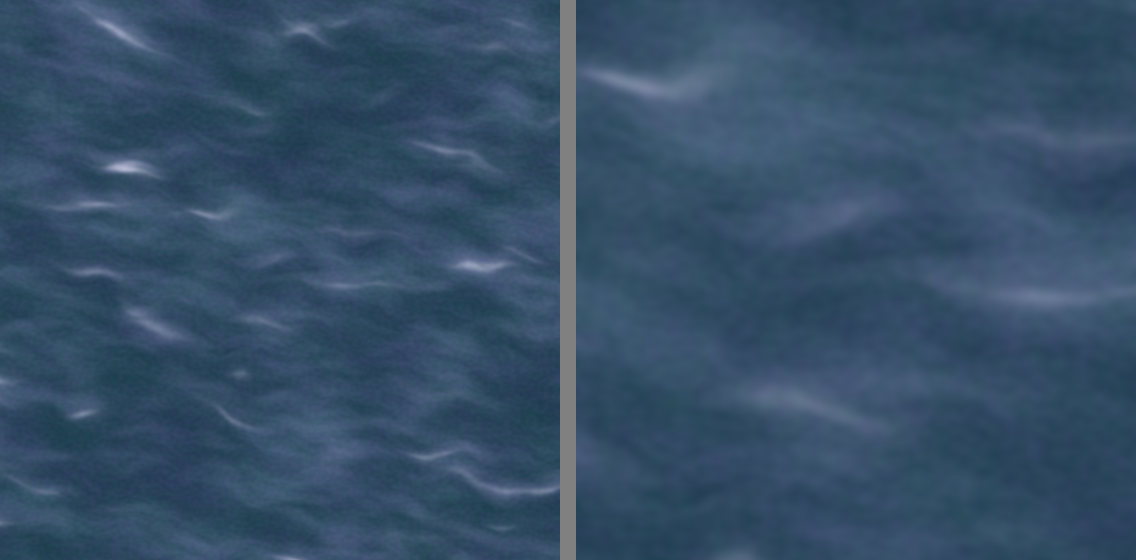
Left: the whole. Right: its middle third, enlarged.
This texture is drawn by a WebGL 1 fragment shader. Its source:

```glsl
precision highp float;

uniform vec2 u_resolution;

const vec3 MID_WATER = vec3(0.180, 0.284, 0.378);
const vec3 TONE_RANGE = vec3(0.070, 0.064, 0.078);
const vec3 VIOLET_TINT = vec3(0.018, -0.007, 0.018);
const vec3 SHEEN = vec3(0.44, 0.49, 0.63);
const vec3 FOAM = vec3(0.76, 0.77, 0.86);
const float WIND_ANGLE = -0.24;

vec2 hash2(vec2 p) {
  vec3 q = fract(vec3(p.xyx) * vec3(0.1031, 0.1030, 0.0973));
  q += dot(q, q.yzx + 33.33);
  return fract((q.xx + q.yz) * q.zy);
}

vec2 rotate(vec2 p, float angle) {
  float c = cos(angle);
  float s = sin(angle);
  return vec2(c * p.x + s * p.y, c * p.y - s * p.x);
}

float cornerSlope(vec2 cell, vec2 offset) {
  float angle = 6.2832 * hash2(cell + 57.0).x;
  return dot(vec2(cos(angle), sin(angle)), offset);
}

float gradientNoise(vec2 p) {
  vec2 i = floor(p);
  vec2 f = p - i;
  vec2 u = f * f * f * (f * (f * 6.0 - 15.0) + 10.0);
  vec2 e = vec2(1.0, 0.0);
  float low = mix(cornerSlope(i, f), cornerSlope(i + e, f - e), u.x);
  float high = mix(cornerSlope(i + e.yx, f - e.yx), cornerSlope(i + 1.0, f - 1.0), u.x);
  return mix(low, high, u.y);
}

float fbm(vec2 p) {
  float sum = 0.0;
  float amplitude = 1.0;
  for (int i = 0; i < 4; i++) {
    sum += amplitude * gradientNoise(p);
    p = rotate(p, 0.12) * 2.1 + 17.3;
    amplitude *= 0.54;
  }
  return sum;
}

// Soft streaks on the peaks of stretched noise
float softStreaks(vec2 p) {
  return smoothstep(0.08, 0.62, gradientNoise(p));
}

// Curved, tapered wavelet: x is the soft glow, y the bright core
vec2 crest(vec2 p, float reach, float thickness, float bend) {
  float taper = exp(-p.x * p.x / (reach * reach));
  float d = p.y - bend * p.x * p.x;
  float core = d / (thickness * (0.5 + 0.5 * taper));
  float glow = d / (thickness * (d > 0.0 ? 3.3 : 1.9));
  return taper * vec2(exp(-glow * glow), taper * exp(-core * core));
}

// One possible crest per grid cell, gathered from the neighbours
vec2 scatteredCrests(vec2 p, vec2 grid, float coverage, float reach, float thickness) {
  vec2 home = floor(p * grid);
  vec2 light = vec2(0.0);
  for (int y = -1; y <= 1; y++) {
    for (int x = -1; x <= 1; x++) {
      vec2 cell = home + vec2(float(x), float(y));
      vec2 place = hash2(cell + 11.0);
      vec2 shape = hash2(cell + 83.0);
      vec2 chance = hash2(cell + 141.0);
      float tilt = mix(-0.52, 0.16, shape.x);
      vec2 local = rotate(p - (cell + place) / grid, tilt);
      float strength = step(chance.x, coverage) * mix(0.3, 1.0, chance.y * chance.y);
      float size = mix(0.65, 1.35, shape.y);
      light += strength * crest(local, reach * size, thickness * mix(0.75, 1.25, place.x),
                                mix(-0.4, 1.8, place.y));
    }
  }
  return light;
}

void main() {
  vec2 uv = gl_FragCoord.xy / u_resolution;

  // Wobble the surface so that no line runs straight
  vec2 warp = vec2(gradientNoise(uv * 8.0 + 3.0), gradientNoise(uv * vec2(14.0, 10.0) + 29.0));
  vec2 surface = uv + warp * vec2(0.020, 0.018);
  vec2 wind = rotate(surface, WIND_ANGLE);

  // Broad swell with flattened troughs, and drifting hue
  float tone = 1.5 * fbm(wind * vec2(5.0, 14.0) + 5.0);
  tone += 1.0 * gradientNoise(uv * vec2(2.6, 4.5) + 41.0);
  tone = tone > 0.0 ? tone : tone / (1.0 - 0.7 * tone);
  float tint = 1.5 * fbm(wind * vec2(6.0, 12.0) + 71.0);
  vec3 color = MID_WATER + TONE_RANGE * tone + VIOLET_TINT * tint;

  // Faint wavelets lying along the wind and nearly level
  float sheen = softStreaks(wind * vec2(6.5, 22.0) + 13.0);
  sheen += 0.8 * softStreaks(rotate(surface, 0.04) * vec2(9.0, 30.0) + 37.0);
  color = mix(color, SHEEN, 0.25 * sheen);

  // Long soft crests and short bright glints, gathered in patches
  float patches = 0.4 + 0.9 * smoothstep(-0.3, 0.3, gradientNoise(uv * vec2(3.0, 4.0) + 91.0));
  vec2 swells = scatteredCrests(surface, vec2(3.4, 7.0), 0.85, 0.085, 0.0072);
  vec2 glints = scatteredCrests(surface + 7.3, vec2(5.0, 8.0), 0.60, 0.044, 0.0066);
  float streaks = 0.95 + 1.0 * gradientNoise(wind * vec2(18.0, 55.0));
  vec2 light = patches * streaks * (swells * vec2(0.72, 0.42) + glints * vec2(0.65, 0.72));
  color = mix(color, SHEEN, clamp(light.x, 0.0, 0.85));
  color = mix(color, FOAM, clamp(light.y, 0.0, 0.9));

  // Soft grain in brightness and hue
  color += 0.024 * gradientNoise(uv * vec2(100.0, 130.0));
  color += VIOLET_TINT * 0.9 * gradientNoise(uv * 70.0 + 19.0);

  gl_FragColor = vec4(clamp(color, 0.0, 1.0), 1.0);
}
```
